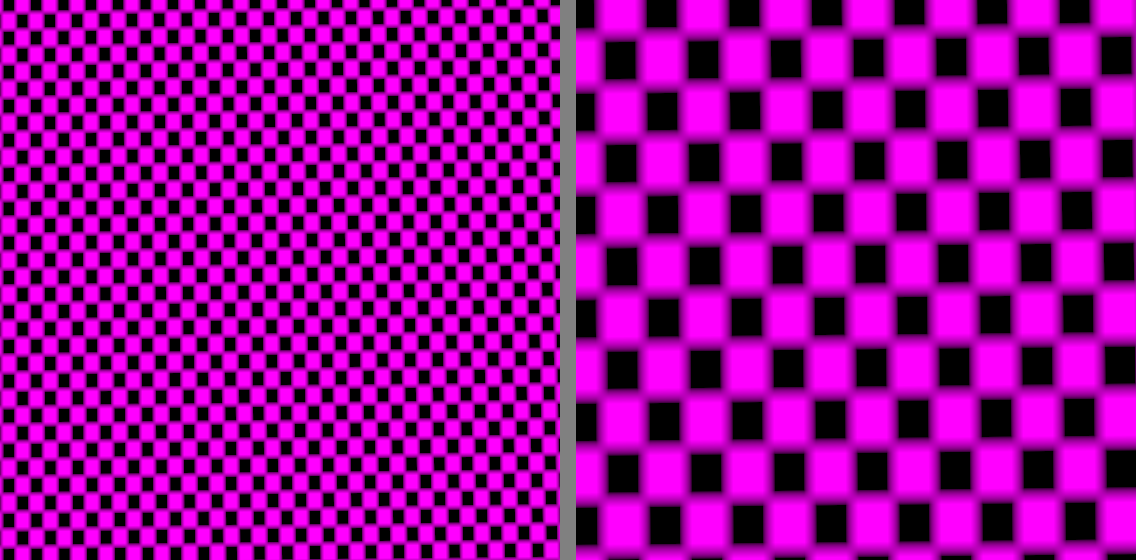
Left: the whole. Right: its middle third, enlarged.
Write a Shadertoy shader that draws this pattern.

```glsl
// Soft-edged magenta and black checkerboard on a slightly tilted plane.

const vec3 MAGENTA = vec3(1.0, 0.0, 1.0);
const vec2 GRID_ORIGIN = vec2(0.0156, 0.0078);  // centre of the first dark cell, from top left
const vec2 CELL_SIZE = vec2(0.02443, 0.03021);  // cell width and height at the top edge
const float ROW_SLOPE = 0.010;                  // rise of each row towards the right
const float PERSPECTIVE = 0.0186;               // growth of the cells towards the bottom
const float EDGE_SOFTNESS = 0.15;               // half width of an edge, in cells
const float GAMMA = 2.2;

// Maps canvas coordinates to cell coordinates; cell centres lie on integers.
vec2 planeToCells(vec2 uv, vec2 origin, vec2 cellSize, float slope, float perspective) {
    vec2 p = vec2(uv.x, 1.0 - uv.y) - origin;
    p.y += slope * p.x;
    return p / (cellSize * (1.0 + perspective * p.y));
}

// Clipped triangle wave: +1 around even integers, -1 around odd ones.
vec2 softSquareWave(vec2 x, vec2 softness) {
    vec2 edgeDistance = abs(mod(x, 2.0) - 1.0) - 0.5;
    return clamp(edgeDistance / softness, -1.0, 1.0);
}

// Light coverage of the checkerboard: 0 in dark cells, 1 in bright ones.
float checker(vec2 cell, vec2 softness) {
    vec2 wave = softSquareWave(cell, softness);
    return 0.5 - 0.5 * wave.x * wave.y;
}

void mainImage(out vec4 fragColor, in vec2 fragCoord) {
    vec2 uv = fragCoord / iResolution.xy;
    vec2 cell = planeToCells(uv, GRID_ORIGIN, CELL_SIZE, ROW_SLOPE, PERSPECTIVE);

    // Keep edges at least one pixel wide on small canvases
    vec2 softness = max(vec2(EDGE_SOFTNESS), 0.5 * fwidth(cell));
    float light = checker(cell, softness);

    // Blend in linear light, then encode for display
    fragColor = vec4(MAGENTA * pow(light, 1.0 / GAMMA), 1.0);
}
```
